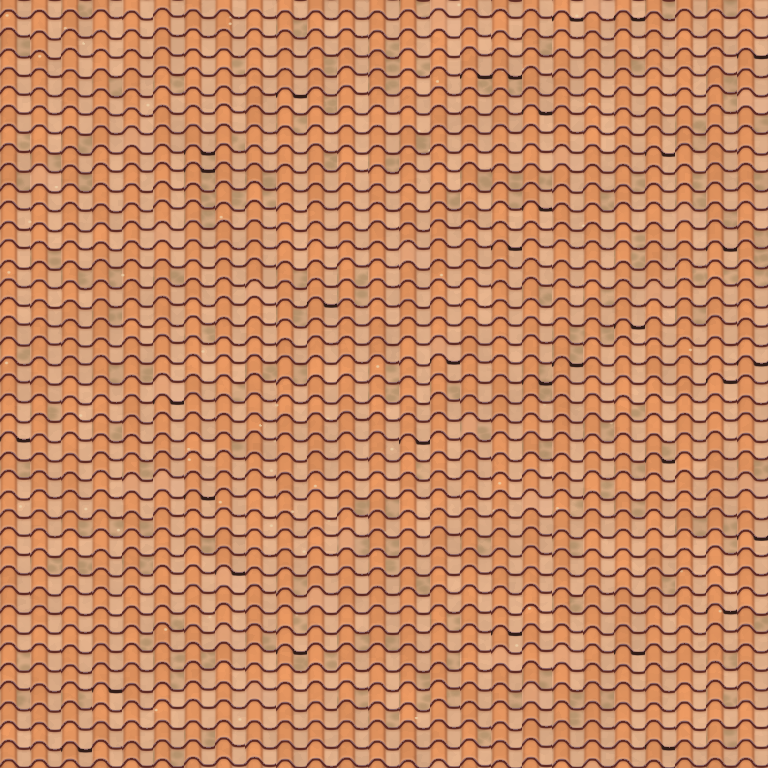
A WebGL 2 fragment shader for this texture:

```glsl
#version 300 es
precision highp float;

uniform vec2 u_resolution;
out vec4 fragColor;

const float TAU = 6.2831853;
const vec2 GRID = vec2(25.0, 40.0);
const float RIDGE_CENTER = 0.3;
const vec3 RIDGE_CLAY = vec3(0.88, 0.575, 0.37);
const vec3 TROUGH_CLAY = vec3(0.865, 0.675, 0.53);
const vec3 SIDE_BROWN = vec3(0.62, 0.36, 0.22);
const vec3 LIP_PURPLE = vec3(0.50, 0.36, 0.38);
const vec3 GAP_MAROON = vec3(0.37, 0.17, 0.14);
const vec3 DEEP_GAP = vec3(0.19, 0.11, 0.09);
const vec3 PALE_PINK = vec3(0.89, 0.69, 0.56);
const vec3 LICHEN = vec3(0.62, 0.51, 0.36);

float hash(vec2 p, float seed) {
  vec3 q = fract(vec3(p.xyx + seed) * vec3(0.1031, 0.1030, 0.0973));
  q += dot(q, q.yzx + 33.33);
  return fract((q.x + q.y) * q.z);
}

// Wrapping cellular noise: distance to the nearest point and its random value
vec2 cellular(vec2 p, vec2 period) {
  vec2 base = floor(p);
  vec2 nearest = vec2(8.0, 0.0);
  for (int j = -1; j <= 1; j++) {
    for (int i = -1; i <= 1; i++) {
      vec2 cell = base + vec2(i, j);
      vec2 id = mod(cell, period);
      vec2 point = cell + vec2(hash(id, 3.0), hash(id, 11.0));
      float d = distance(p, point);
      if (d < nearest.x) nearest = vec2(d, hash(id, 19.0));
    }
  }
  return nearest;
}

// Layered sines with whole frequencies, so they wrap
float slowTone(vec2 uv) {
  return 0.5 * sin(TAU * (3.0 * uv.x + 2.0 * uv.y) + 2.0 * sin(TAU * 4.0 * uv.y))
       + 0.5 * sin(TAU * (5.0 * uv.y - 4.0 * uv.x) + 2.0 * sin(TAU * 3.0 * uv.x));
}

float ridgeWave(float t) {
  return cos(TAU * (t - RIDGE_CENTER));
}

// Height of the tile's front edge, in rows: round arch and sagging trough
float frontEdge(float t) {
  float c = ridgeWave(t);
  return 0.31 * smoothstep(-0.75, 1.05, c) + 0.05 * c;
}

// Uneven laying of columns and single tiles, in rows
float layOffset(vec2 cell) {
  vec2 id = mod(cell, GRID);
  return 0.10 * hash(vec2(id.x, 0.0), 5.0) + 0.13 * hash(id, 7.0);
}

float below(float d, float limit, float aa) {
  return 1.0 - smoothstep(limit - aa, limit + aa, d);
}

void main() {
  vec2 uv = gl_FragCoord.xy / u_resolution;
  float aa = 0.75 * GRID.y / u_resolution.y;

  // Find the tile and the distances to its front edge and the one above
  float column = uv.x * GRID.x + 0.015;
  float t = fract(column);
  float v = uv.y * GRID.y - frontEdge(t);
  vec2 cell = floor(vec2(column, v));
  if (v < cell.y + layOffset(cell)) cell.y -= 1.0;
  vec2 upperCell = cell + vec2(0.0, 1.0);
  float slope = (frontEdge(t + 0.01) - frontEdge(t - 0.01)) / 0.02;
  float steep = length(vec2(1.0, slope * GRID.x / GRID.y));
  float lower = (v - cell.y - layOffset(cell)) / steep;
  float upper = (upperCell.y + layOffset(upperCell) - v) / steep;
  vec2 id = mod(cell, GRID);

  // Clay of ridge and trough, rounded by side shading
  float wave = ridgeWave(t);
  float ridge = smoothstep(-0.3, 0.25, wave);
  float rightSide = smoothstep(-0.3, 0.3, sin(TAU * (t - RIDGE_CENTER)));
  vec3 color = mix(TROUGH_CLAY, RIDGE_CLAY, ridge);
  float side = exp(-pow((wave - 0.08) / 0.32, 2.0));
  color = mix(color, SIDE_BROWN, side * mix(0.4, 0.6, rightSide));

  // Tone differences between tiles and faint mottling
  vec2 mottle = cellular(uv * GRID * vec2(4.0, 3.0), GRID * vec2(4.0, 3.0));
  color *= 0.965 + 0.07 * hash(id, 23.0) + 0.015 * slowTone(uv);
  color *= 0.98 + 0.04 * mottle.y;
  color = mix(color, PALE_PINK, 0.5 * step(0.97, hash(id, 29.0)));

  // Lichen in some troughs, pale flecks anywhere
  vec2 patchNoise = cellular(uv * GRID * 2.0, GRID * 2.0);
  float stained = step(0.84, hash(id, 31.0)) * (1.0 - ridge);
  color = mix(color, LICHEN, stained * (0.2 + 0.4 * below(patchNoise.x, 0.4, 0.25)));
  float fleck = step(0.994, mottle.y) * below(mottle.x, 0.2, 0.12);
  color = mix(color, vec3(0.93, 0.82, 0.66), 0.8 * fleck);

  // Cast shadow, lit rim, front lip and dark gap
  color = mix(color, SIDE_BROWN, 0.4 * below(upper, 0.15, 0.11));
  color = mix(color, PALE_PINK, 0.35 * ridge * below(lower, 0.13, 0.05));
  color = mix(color, LIP_PURPLE, below(lower, 0.04, aa));
  color = mix(color, GAP_MAROON, below(upper, 0.09, aa));
  float deep = step(0.975, hash(id, 37.0)) * (1.0 - ridge);
  color = mix(color, DEEP_GAP, deep * below(upper, 0.15, aa));

  fragColor = vec4(clamp(color, 0.0, 1.0), 1.0);
}
```
